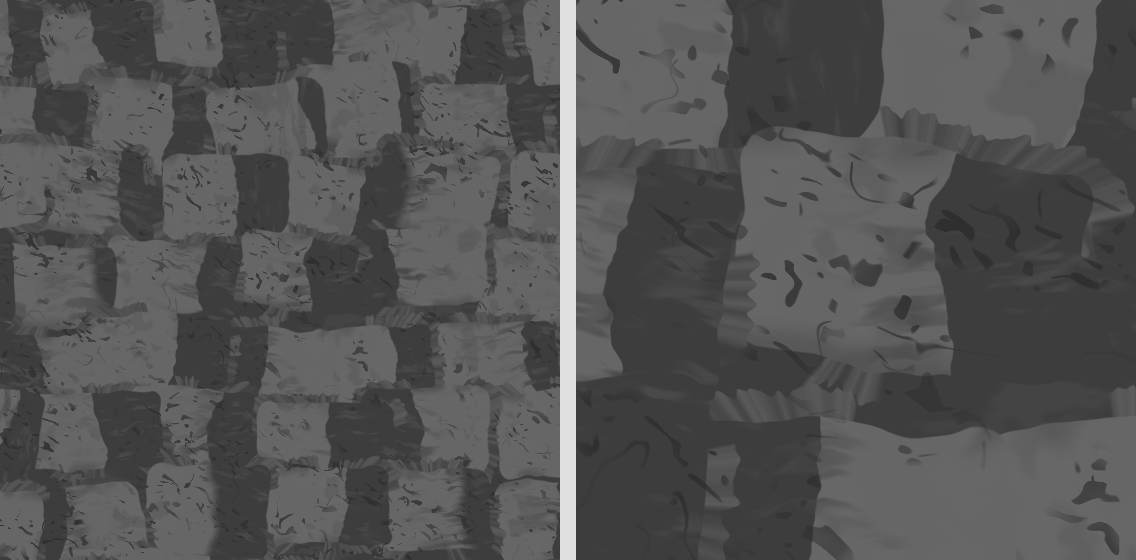
Left, the full canvas; right, a detail of the centre.
A WebGL 2 fragment shader for this texture:

```glsl
#version 300 es
precision highp float;

#define GRID vec2(4.8, 7.0)
#define STONE_HALF vec2(0.112, 0.074)
#define LIGHT 0.402
#define MID 0.31
#define DARK 0.238
#define FLECK 0.17
#define EDGE_WARP 0.022
#define SKIRT 0.022
#define STREAK_SCALE vec2(26.0, 105.0)

uniform vec2 u_resolution;
out vec4 outColor;

float hash(vec2 p) {
  vec3 q = fract(vec3(p.xyx) * 0.1031);
  q += dot(q, q.yzx + 33.33);
  return fract((q.x + q.y) * q.z);
}

float noise(vec2 p) {
  vec2 i = floor(p), f = fract(p);
  f = f * f * (3.0 - 2.0 * f);
  return mix(mix(hash(i), hash(i + vec2(1, 0)), f.x),
             mix(hash(i + vec2(0, 1)), hash(i + vec2(1, 1)), f.x), f.y);
}

float fbm(vec2 p) {
  return 0.55 * noise(p) + 0.3 * noise(p * 2.1 + 7.0) + 0.15 * noise(p * 4.3 + 19.0);
}

mat2 rotation(float a) {
  float c = cos(a), s = sin(a);
  return mat2(c, s, -s, c);
}

float roundBox(vec2 p, vec2 halfSize, float radius) {
  vec2 d = abs(p) - halfSize + radius;
  return length(max(d, 0.0)) + min(max(d.x, d.y), 0.0) - radius;
}

// Streaked light face with a dark side strip along one end
float stoneTone(vec2 q, vec2 halfSize, vec2 id, float px) {
  float kind = hash(id + 41.0);
  vec2 s = q + 0.012 * vec2(0.0, fbm(q * 22.0 + id * 5.0) - 0.5);
  s = rotation((hash(id + 13.0) - 0.5) * 0.5) * s;
  if (hash(id + 57.0) < 0.12) s = s.yx;
  float grain = fbm(s * STREAK_SCALE + id * 17.0);
  float blotch = fbm(q * 24.0 + id * 9.0);

  float wear = smoothstep(-0.7, 0.7, q.x / halfSize.x + 1.6 * (blotch - 0.5));
  wear *= smoothstep(0.3, 0.65, kind);
  float face = LIGHT + 0.012 * (blotch - 0.5);
  face = mix(face, 0.275, wear * smoothstep(0.43, 0.72, grain));
  face = mix(face, 0.35, 0.6 * smoothstep(0.64, 0.74, blotch));
  float rim = smoothstep(0.022, 0.0, halfSize.y - abs(q.y));
  face = mix(face, MID, 0.7 * rim * smoothstep(0.5, 0.68, fbm(q * 17.0 + id * 3.0)));

  float side = DARK + 0.05 * smoothstep(0.52, 0.78, grain) * smoothstep(0.35, 0.6, blotch);
  float border = mix(0.0, 0.075, hash(id + 29.0));
  border += 0.010 * sin(q.y * 26.0 + kind * 6.3) + 0.014 * (fbm(q.yy * 32.0 + id) - 0.5);
  float blur = mix(px, 0.012, step(0.8, hash(id + 71.0)));
  return mix(face, side, smoothstep(-blur, blur, q.x - border));
}

// Overlapping stones painted in a fixed order, each with a skirt of rays
float paving(vec2 p, float px) {
  float tone = DARK + 0.03 * smoothstep(0.5, 0.7, fbm(p * vec2(20.0, 60.0)));
  vec2 warp = vec2(fbm(p * 15.0), fbm(p * 15.0 + 31.0)) - 0.5;
  float row = floor(p.y * GRID.y);
  for (int j = 1; j >= -1; j--) {
    float y = row + float(j);
    float shift = hash(vec2(y, 3.0)) + 0.5 * mod(y, 2.0);
    float column = floor(p.x * GRID.x + shift);
    for (int i = 1; i >= -1; i--) {
      vec2 id = vec2(column + float(i), y) + 50.0;
      vec2 jitter = (vec2(hash(id), hash(id + 5.0)) - 0.5) * vec2(0.32, 0.36);
      vec2 centre = (id - 50.0 + 0.5 + jitter - vec2(shift, 0.0)) / GRID;
      vec2 halfSize = STONE_HALF * mix(vec2(0.88), vec2(1.12), vec2(hash(id + 8.0), hash(id + 11.0)));
      vec2 ray = p - centre;
      vec2 q = rotation((hash(id + 17.0) - 0.5) * 0.3) * ray + EDGE_WARP * warp;
      if (hash(id + 23.0) < 0.22) q.x = -q.x;
      q.x *= 1.0 + 1.6 * q.y * (hash(id + 37.0) - 0.5);
      float d = roundBox(q, halfSize, 0.022);

      vec2 aim = ray / max(length(ray), 0.0001);
      float fan = noise(aim * 22.0 + id * 3.0);
      float fine = noise(aim * 75.0 + id);
      float present = smoothstep(0.55, 0.6, noise(aim * 2.2 + id * 7.0));
      float skirt = present * smoothstep(px, -px, d - SKIRT * (0.5 + 0.5 * fan));
      tone = mix(tone, mix(0.25, 0.36, fan) + 0.025 * (fine - 0.5), skirt);
      tone = mix(tone, stoneTone(q, halfSize, id, px), smoothstep(px, -px, d));
    }
  }
  return tone;
}

// Clustered chips and short hairline cracks
float flecks(vec2 p) {
  vec2 w = p + 0.02 * vec2(noise(p * 40.0), noise(p * 40.0 + 9.0));
  float cluster = smoothstep(0.42, 0.62, fbm(p * 17.0 + 3.0));
  float chips = smoothstep(0.77, 0.83, noise(rotation(0.5) * w * vec2(85.0, 170.0)));
  float line = 1.0 - smoothstep(0.012, 0.035, abs(noise(w * 38.0 + 60.0) - 0.5));
  float cracks = line * smoothstep(0.66, 0.74, noise(p * 48.0 + 80.0));
  return max(chips * cluster, cracks * (0.3 + 0.7 * cluster));
}

void main() {
  vec2 p = gl_FragCoord.xy / u_resolution.y;
  float px = 1.0 / u_resolution.y;
  float tone = paving(p, px);
  float depth = 0.35 + 0.5 * noise(p * 30.0);
  tone = mix(tone, FLECK, flecks(p) * depth);
  outColor = vec4(vec3(tone), 1.0);
}
```
